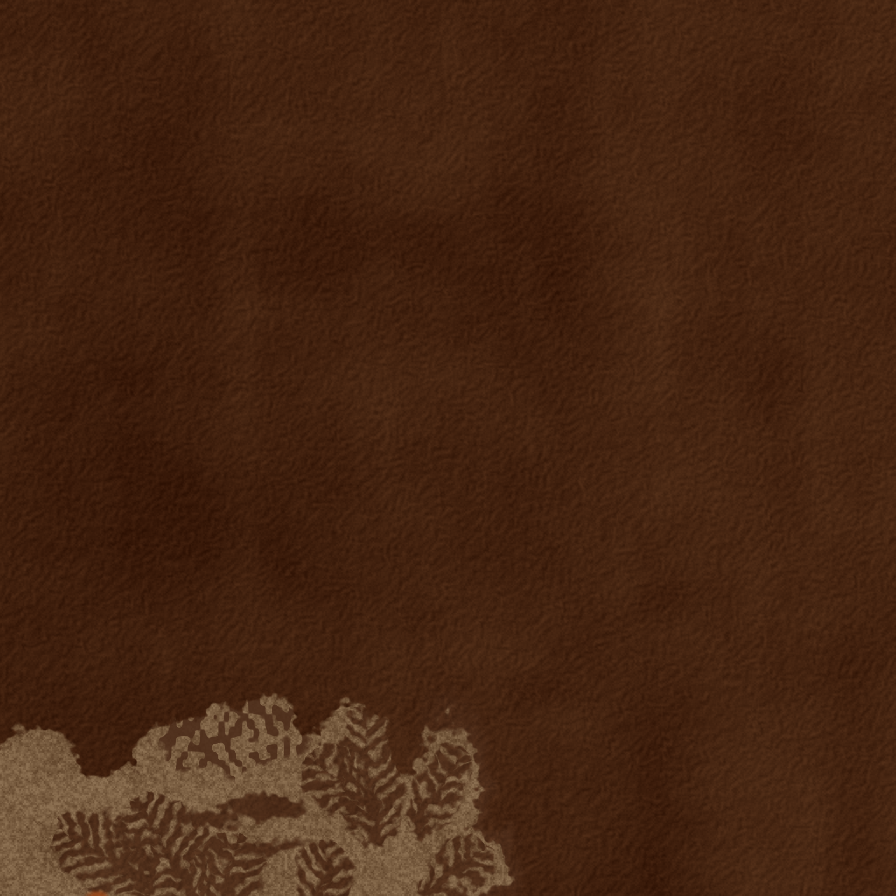
Reproduce this texture procedurally as a WebGL 1 fragment shader.

```glsl
precision highp float;
uniform vec2 u_resolution;

#define LEATHER_DARK vec3(0.205, 0.085, 0.025)
#define LEATHER_LIGHT vec3(0.300, 0.168, 0.085)
#define TAN_DARK vec3(0.37, 0.26, 0.16)
#define TAN_LIGHT vec3(0.55, 0.44, 0.32)
#define GRAIN_SCALE 230.0
#define GRAIN_DEPTH 0.055
#define EDGE_ROUGHNESS 0.024
#define EDGE_SOFTNESS 0.003
#define FROND_PITCH 0.018

float hash(vec2 p) {
  vec3 q = fract(vec3(p.xyx) * 0.1031);
  q += dot(q, q.yzx + 33.33);
  return fract((q.x + q.y) * q.z);
}

float noise(vec2 p) {
  vec2 i = floor(p), f = fract(p);
  f = f * f * (3.0 - 2.0 * f);
  return mix(mix(hash(i), hash(i + vec2(1.0, 0.0)), f.x),
             mix(hash(i + vec2(0.0, 1.0)), hash(i + 1.0), f.x), f.y);
}

float fbm(vec2 p) {
  float sum = 0.0, amp = 0.5;
  for (int i = 0; i < 5; i++) {
    sum += amp * noise(p);
    p = mat2(1.6, 1.2, -1.2, 1.6) * p + 17.3;
    amp *= 0.5;
  }
  return sum;
}

// Approximate signed distance to an axis-aligned ellipse
float ellipse(vec2 p, vec2 center, vec2 radius) {
  return (length((p - center) / radius) - 1.0) * min(radius.x, radius.y);
}

float blob(vec2 p, vec2 center, vec2 radius) {
  vec2 d = (p - center) / radius;
  return exp(-dot(d, d));
}

float inside(float d) {
  return 1.0 - smoothstep(-EDGE_SOFTNESS, EDGE_SOFTNESS, d);
}

// Feathered branch: a stem with slanted side fronds, tapering to its tip
float fern(vec2 p, vec2 root, float angle, float len, float width) {
  p -= root;
  float c = cos(angle), s = sin(angle);
  p = vec2(c * p.x + s * p.y, c * p.y - s * p.x);
  float t = p.y / len;
  float side = abs(p.x);
  float reach = width * sqrt(max(t * (1.0 - t) * 4.0, 0.0));
  float row = (p.y - side * 0.75) / FROND_PITCH + step(0.0, p.x) * 0.5;
  float frond = (abs(fract(row) - 0.5) - 0.31) * FROND_PITCH;
  float stem = side - 0.007 * (1.1 - t);
  float ends = max(-p.y, p.y - len);
  return max(min(stem, max(frond, side - reach)), ends);
}

// Worn patch silhouette along the lower left
float patchShape(vec2 p) {
  float d = max(p.x - 0.52, p.y - 0.138);
  d = min(d, ellipse(p, vec2(0.045, 0.120), vec2(0.052, 0.072)));
  d = min(d, ellipse(p, vec2(0.255, 0.135), vec2(0.110, 0.078)));
  d = min(d, ellipse(p, vec2(0.305, 0.150), vec2(0.038, 0.070)));
  d = min(d, ellipse(p, vec2(0.395, 0.130), vec2(0.046, 0.083)));
  d = min(d, ellipse(p, vec2(0.497, 0.115), vec2(0.034, 0.078)));
  return min(d, ellipse(p, vec2(0.520, 0.035), vec2(0.044, 0.040)));
}

// Dark growths and smears left inside the patch
float growths(vec2 p) {
  float d = fern(p, vec2(0.225, -0.015), 0.55, 0.145, 0.050);
  d = min(d, fern(p, vec2(0.175, 0.015), 1.05, 0.130, 0.040));
  d = min(d, fern(p, vec2(0.250, -0.025), -0.15, 0.100, 0.040));
  d = min(d, fern(p, vec2(0.420, 0.055), 0.10, 0.155, 0.036));
  d = min(d, fern(p, vec2(0.415, 0.095), 0.85, 0.095, 0.034));
  d = min(d, fern(p, vec2(0.465, 0.070), -0.45, 0.110, 0.026));
  d = min(d, fern(p, vec2(0.350, -0.010), -0.30, 0.075, 0.032));
  d = min(d, fern(p, vec2(0.475, 0.000), -0.90, 0.090, 0.030));
  d = min(d, ellipse(p, vec2(0.293, 0.098), vec2(0.043, 0.015)));
  d = min(d, ellipse(p, vec2(0.235, 0.083), vec2(0.032, 0.007)));
  return min(d, ellipse(p, vec2(0.285, 0.056), vec2(0.055, 0.006)));
}

vec3 leather(vec2 p, float grain) {
  float tone = 0.50 + 0.75 * (fbm(p * 7.0) - 0.48) + 0.35 * (fbm(p * 26.0 + 8.0) - 0.48);
  // Faint vertical bands and broad wear
  tone += 0.28 * (noise(vec2(p.x * 19.0, p.y * 1.3 + 4.0)) - 0.5);
  tone += 0.10 * (noise(vec2(p.x * 65.0, p.y * 2.0)) - 0.5);
  tone += 0.22 * smoothstep(0.55, 1.0, p.x);
  tone += 0.22 * blob(p, vec2(0.51, 0.82), vec2(0.06, 0.12));
  tone -= 0.28 * blob(p, vec2(0.12, 0.33), vec2(0.22, 0.20));
  tone -= 0.18 * blob(p, vec2(0.44, 0.75), vec2(0.10, 0.04));
  tone -= 0.28 * blob(p, vec2(0.74, 0.33), vec2(0.04, 0.025));
  tone -= 0.25 * blob(p, vec2(0.61, 0.235), vec2(0.03, 0.02));
  tone -= 0.16 * blob(p, vec2(0.87, 0.50), vec2(0.025, 0.50));
  vec3 color = mix(LEATHER_DARK, LEATHER_LIGHT, clamp(tone, 0.0, 1.1));
  return color + grain * GRAIN_DEPTH * vec3(1.0, 0.72, 0.5);
}

void main() {
  vec2 p = gl_FragCoord.xy / u_resolution;

  // Embossed grain from a diagonal height difference
  vec2 g = p * GRAIN_SCALE + 2.0 * noise(p * 60.0);
  float grain = noise(g) - noise(g + vec2(0.6, -0.6)) + 0.5 * (hash(floor(p * 512.0)) - 0.5);
  vec3 color = leather(p, grain);

  // Irregular outline and growth edges
  vec2 warp = vec2(fbm(p * 42.0), fbm(p * 42.0 + 31.0)) - 0.48;
  float rough = noise(p * 160.0) - 0.5;
  float d = patchShape(p + warp * EDGE_ROUGHNESS * 1.4) + rough * 0.010;
  float growth = growths(p + warp * EDGE_ROUGHNESS) + rough * 0.006;

  float speckle = 0.55 * noise(p * 260.0) + 0.45 * hash(floor(p * 512.0) + 91.0);
  vec3 tan = mix(TAN_DARK, TAN_LIGHT, clamp(speckle * 1.1 + 0.5 * (fbm(p * 18.0) - 0.5), 0.0, 1.0));

  // Broken, reddish crust on the upper mound
  float crust = inside(ellipse(p + warp * 0.04, vec2(0.255, 0.180), vec2(0.090, 0.042)));
  float flakes = smoothstep(0.46, 0.58, noise(p * vec2(150.0, 115.0)));
  tan = mix(tan, vec3(0.29, 0.165, 0.095), crust * flakes * 0.85);
  tan = mix(tan, color + 0.025, inside(growth) * 0.92);

  // Faint halo, then the patch and its small ember fleck
  color += 0.035 * (1.0 - smoothstep(0.0, 0.025, d)) * smoothstep(0.40, 0.54, p.x);
  color = mix(color, tan, inside(d));
  color = mix(color, vec3(0.62, 0.28, 0.09), 0.8 * inside(ellipse(p + warp * 0.01, vec2(0.108, 0.0), vec2(0.010, 0.007))));
  gl_FragColor = vec4(clamp(color, 0.0, 1.0), 1.0);
}
```
